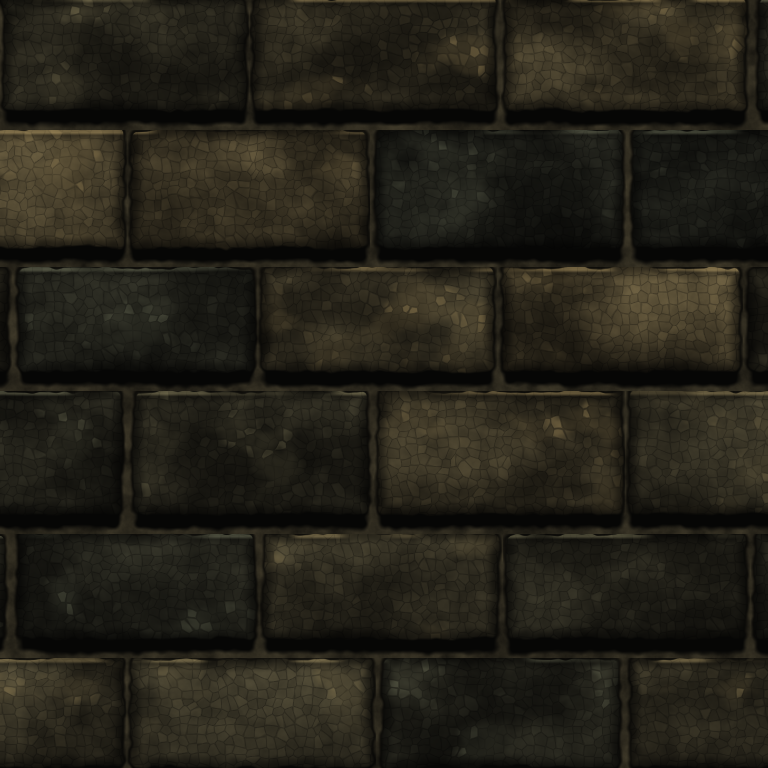
This texture is drawn by a WebGL 2 fragment shader. Its source:

```glsl
#version 300 es
precision highp float;
// Old dark brick wall: six uneven courses in running bond, about three bricks
// across. Each brick is a rounded box with a heavy shadow below it; layered
// noise gives grime and worn patches, a cell pattern gives the fine crackle.
uniform vec2 u_resolution;
out vec4 outColor;

const int ROWS = 6;
const float ROW_TOP[7] = float[](-0.003, 0.169, 0.348, 0.509, 0.695, 0.857, 1.024);
// Tone of each brick along its course: 0 is cool and dark, 1 is warm and light.
const vec4 TONES[6] = vec4[](
  vec4(0.36, 0.58, 0.74, 0.20), vec4(0.85, 0.88, 0.02, 0.00),
  vec4(0.08, 0.62, 0.92, 0.40), vec4(0.22, 0.32, 0.68, 0.46),
  vec4(0.12, 0.46, 0.28, 0.20), vec4(0.50, 0.44, 0.16, 0.48));
const float PITCH = 0.322;         // brick length including its joint
const float EVEN_START = 0.007;    // first joint of even courses
const float ODD_START = -0.158;    // first joint of odd courses
const float JOINT_JITTER = 0.018;
const float JOINT_HALF = 0.008;
const float BED_GAP = 0.026;       // bottom of a brick to the next course
const float SHADOW_DROP = 0.018;
const float CORNER = 0.007;
const float CRACKLE_SCALE = 80.0;
const vec3 COOL = vec3(0.135, 0.138, 0.112);
const vec3 WARM = vec3(0.305, 0.267, 0.182);
const vec3 COOL_WORN = vec3(0.33, 0.34, 0.27);
const vec3 WARM_WORN = vec3(0.50, 0.43, 0.28);
const vec3 MORTAR = vec3(0.185, 0.168, 0.122);
const vec3 SHADOW = vec3(0.022, 0.022, 0.018);

float hash(vec2 p) {
  vec3 q = fract(vec3(p.xyx) * 0.1031);
  q += dot(q, q.yzx + 33.33);
  return fract((q.x + q.y) * q.z);
}

float noise(vec2 p) {
  vec2 i = floor(p), f = fract(p);
  f = f * f * (3.0 - 2.0 * f);
  return mix(mix(hash(i), hash(i + vec2(1, 0)), f.x),
             mix(hash(i + vec2(0, 1)), hash(i + vec2(1, 1)), f.x), f.y);
}

float fbm(vec2 p) {
  float sum = 0.0, amp = 0.5;
  for (int i = 0; i < 5; i++) {
    sum += amp * noise(p);
    p = mat2(1.6, 1.2, -1.2, 1.6) * p + 7.3;
    amp *= 0.5;
  }
  return sum;
}

// x: distance to the nearest cell border, y: random value of the cell
vec2 crackle(vec2 p) {
  vec2 home = floor(p);
  float near = 9.0, second = 9.0, id = 0.0;
  for (int j = -1; j <= 1; j++)
    for (int i = -1; i <= 1; i++) {
      vec2 c = home + vec2(i, j);
      vec2 site = c + 0.5 + 0.65 * (vec2(hash(c + 50.0), hash(c + 91.0)) - 0.5);
      float d = length(p - site);
      if (d < near) { second = near; near = d; id = hash(c + 17.0); }
      else second = min(second, d);
    }
  return vec2(second - near, id);
}

float roundBox(vec2 p, vec2 lo, vec2 hi) {
  vec2 q = abs(p - 0.5 * (lo + hi)) - 0.5 * (hi - lo) + CORNER;
  return length(max(q, 0.0)) + min(max(q.x, q.y), 0.0) - CORNER;
}

float jointX(int col, int row) {
  float start = row % 2 == 0 ? EVEN_START : ODD_START;
  return start + PITCH * float(col) + JOINT_JITTER * (hash(vec2(col + 9, row * 7 + 3)) - 0.5);
}

void main() {
  vec2 p = gl_FragCoord.xy / u_resolution;
  p.y = 1.0 - p.y;  // courses are counted from the top
  float soft = max(0.0022, 1.5 / u_resolution.y);

  // Course and brick that hold this point
  int row = 0;
  for (int i = 1; i < ROWS; i++) if (p.y >= ROW_TOP[i]) row = i;
  int col = int(floor((p.x - jointX(0, row)) / PITCH));
  if (p.x < jointX(col, row)) col--;
  else if (p.x >= jointX(col + 1, row)) col++;
  vec2 seed = vec2(col * 13 + 40, row * 17 + 20);
  float tone = TONES[row][col & 3];

  // Brick and shadow shapes with chipped edges
  vec2 lo = vec2(jointX(col, row) + JOINT_HALF * mix(0.5, 1.2, hash(seed)), ROW_TOP[row]);
  vec2 hi = vec2(jointX(col + 1, row) - JOINT_HALF * mix(0.5, 1.2, hash(seed + 5.0)),
                 ROW_TOP[row + 1] - BED_GAP);
  float chip = 0.004 * (noise(p * 28.0) - 0.5) + 0.004 * (noise(p * 95.0) - 0.5);
  float brick = roundBox(p, lo, hi) + chip;
  float shade = roundBox(p, lo + vec2(0.002, SHADOW_DROP), hi + vec2(-0.001, SHADOW_DROP)) + chip;

  // Mortar, darkened along the bricks
  float grain = fbm(p * 55.0);
  vec3 color = MORTAR * (0.4 + 1.1 * grain);
  color *= mix(0.25, 1.0, smoothstep(0.0, 0.006, brick));
  color = mix(SHADOW, color, smoothstep(-0.003, 0.005, shade));

  // Brick face: broad grime, crackle and fine grain
  vec2 cell = crackle(p * CRACKLE_SCALE + 0.7 * noise(p * 40.0));
  float grime = smoothstep(0.2, 0.8, fbm(p * vec2(7.0, 10.0) + seed));
  vec3 face = mix(COOL, WARM, tone) * (0.48 + 0.72 * grime);
  face *= 0.80 + 0.40 * grain;
  face *= mix(0.78, 1.0, smoothstep(0.0, 0.22, cell.x)) * (0.92 + 0.2 * cell.y);

  // Worn patches and scattered pale flecks
  float worn = smoothstep(0.54, 0.76, fbm(p * vec2(11.0, 15.0) + seed * 1.7));
  float fleck = smoothstep(0.72, 1.0, cell.y) * smoothstep(0.05, 0.3, cell.x);
  vec3 wornColor = mix(COOL_WORN, WARM_WORN, smoothstep(0.1, 0.6, tone));
  face = mix(face, wornColor, worn * (0.22 + 0.4 * fleck) + 0.07 * fleck);

  // Dim borders, darker foot, broken light along the top edge
  face *= mix(0.5, 1.0, smoothstep(0.0, 0.018, -brick));
  face *= 1.08 - 0.28 * smoothstep(lo.y, hi.y, p.y);
  float rim = smoothstep(0.0, 0.002, -brick) * (1.0 - smoothstep(0.003, 0.008, p.y - lo.y));
  face += wornColor * rim * 0.6 * smoothstep(0.35, 0.7, noise(p * vec2(17.0, 30.0) + seed));

  color = mix(face, color, smoothstep(-soft, soft, brick));
  outColor = vec4(color, 1.0);
}
```
